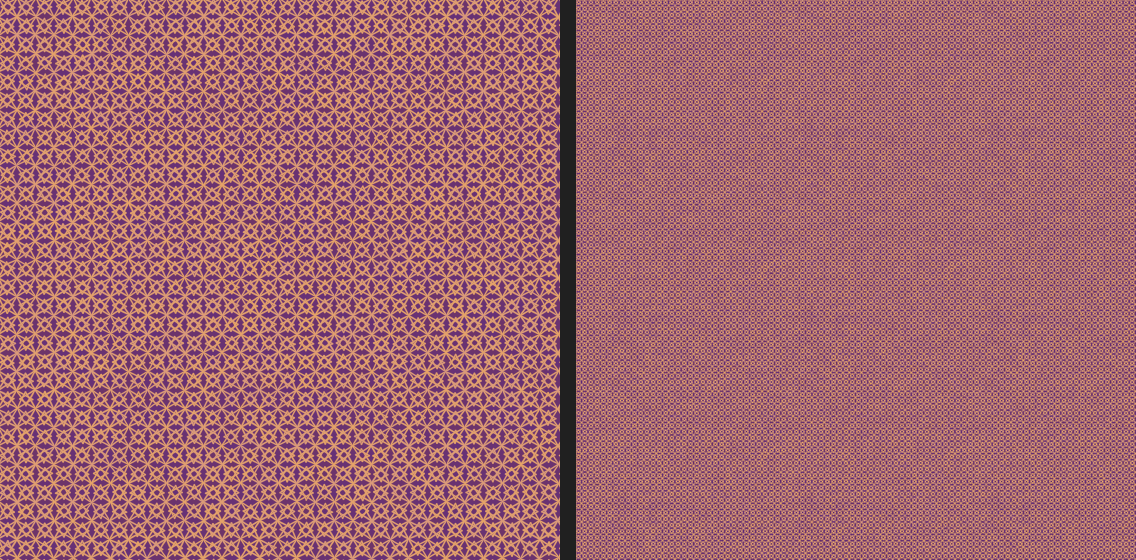
Left: one tile. Right: repeated 3 by 3.
Write a WebGL 1 fragment shader that draws this pattern.

```glsl
precision highp float;

uniform vec2 u_resolution;

const float REPEATS = 30.0;
const float STAR_POINTS = 8.0;
const float TAU = 6.2831853;

// Hash without sine
vec2 hash22(vec2 p) {
  vec3 q = fract(p.xyx * vec3(0.1031, 0.1030, 0.0973));
  q += dot(q, q.yzx + 33.33);
  return fract((q.xx + q.yz) * q.zy);
}

// Value noise that wraps after a whole number of lattice cells
vec2 wrappedNoise(vec2 p, float period) {
  vec2 cell = floor(p);
  vec2 f = fract(p);
  vec2 w = f * f * (3.0 - 2.0 * f);
  vec2 a = hash22(mod(cell, period));
  vec2 b = hash22(mod(cell + vec2(1.0, 0.0), period));
  vec2 c = hash22(mod(cell + vec2(0.0, 1.0), period));
  vec2 d = hash22(mod(cell + vec2(1.0, 1.0), period));
  return mix(mix(a, b, w.x), mix(c, d, w.x), w.y);
}

float segmentDistance(vec2 p, vec2 a, vec2 b) {
  vec2 ab = b - a;
  vec2 ap = p - a;
  return length(ap - ab * clamp(dot(ap, ab) / dot(ab, ab), 0.0, 1.0));
}

float smoothMin(float a, float b, float blend) {
  float h = max(blend - abs(a - b), 0.0) / blend;
  return min(a, b) - 0.25 * h * h * blend;
}

// Diagonal tips meet at the cell corners; axial tips are short and uneven
vec2 starTip(float index, vec2 cell, float jitter) {
  float point = mod(index, STAR_POINTS);
  float angle = point * TAU / STAR_POINTS;
  float diagonal = mod(point, 2.0);
  vec2 tip = mix(0.36, 0.7071, diagonal) * vec2(cos(angle), sin(angle));
  vec2 offset = hash22(cell + point * 37.0) - 0.5;
  return tip + offset * jitter * (1.0 - diagonal);
}

// Interlaced star: every tip is joined to the third one after it
float starDistance(vec2 p, vec2 cell, float jitter, float blend) {
  float d = 1.0;
  for (int i = 0; i < 8; i++) {
    float k = float(i);
    vec2 a = starTip(k, cell, jitter);
    vec2 b = starTip(k + 3.0, cell, jitter);
    d = smoothMin(d, segmentDistance(p, a, b), blend);
  }
  return d;
}

void main() {
  vec2 uv = gl_FragCoord.xy / u_resolution;
  float pixel = REPEATS / min(u_resolution.x, u_resolution.y);

  // Slightly wavering grid
  vec2 grid = uv * REPEATS + vec2(0.10, -0.11);
  vec2 waver = wrappedNoise(grid * 2.0, REPEATS * 2.0) - 0.5;
  vec2 warped = grid + 0.06 * waver;
  vec2 cell = mod(floor(warped), REPEATS);
  vec2 local = fract(warped) - 0.5;

  // Lines of uneven weight
  float weight = wrappedNoise(grid, REPEATS).x - 0.5;
  float halfWidth = 0.043 + 0.012 * weight;
  float d = starDistance(local, cell, 0.07, 0.03) - halfWidth;
  float softness = max(0.7 * pixel, 0.025);
  float line = 1.0 - smoothstep(-softness, softness, d);

  // Mottled dyes
  vec2 dye = wrappedNoise(grid * 2.0 + 7.0, REPEATS * 2.0);
  vec3 purple = mix(vec3(0.40, 0.19, 0.47), vec3(0.44, 0.21, 0.39), dye.x * 0.8);
  vec3 orange = mix(vec3(0.90, 0.64, 0.40), vec3(0.85, 0.60, 0.48), dye.y);
  gl_FragColor = vec4(mix(purple, orange, line), 1.0);
}
```
